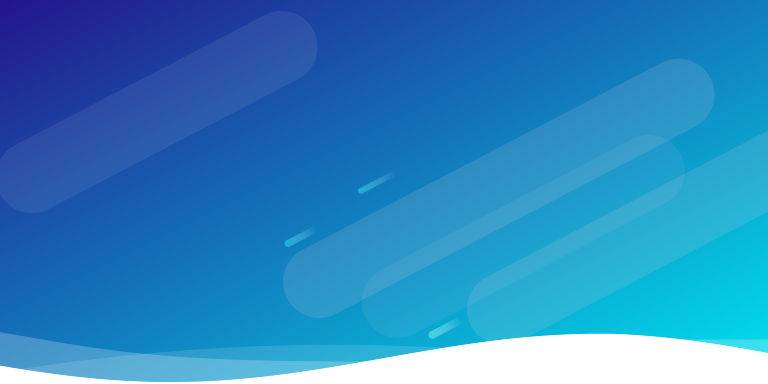
A WebGL 2 fragment shader for this background:

```glsl
#version 300 es
precision highp float;

uniform vec2 u_resolution;
out vec4 fragColor;

// Shared slant of all bands and streaks
const vec2 SLANT = vec2(0.887, 0.462);

// Coordinates along and across the slant, measured from a start point
vec2 slanted(vec2 p, vec2 start) {
    vec2 d = p - start;
    return vec2(dot(d, SLANT), dot(d, vec2(-SLANT.y, SLANT.x)));
}

float capsule(vec2 q, float len, float radius) {
    return length(q - vec2(clamp(q.x, 0.0, len), 0.0)) - radius;
}

float fill(float dist, float pixel) {
    return 1.0 - smoothstep(-0.6 * pixel, 0.6 * pixel, dist);
}

void main() {
    vec2 uv = gl_FragCoord.xy / u_resolution;
    vec2 p = gl_FragCoord.xy / u_resolution.y;
    float pixel = 1.0 / u_resolution.y;

    // Diagonal gradient, indigo to cyan
    float t = 0.5 * (uv.x + 1.0 - uv.y);
    vec3 color = mix(vec3(0.14, 0.08, 0.55), vec3(0.0, 0.89, 0.93), t);

    // Wide translucent bands: start, length, opacity
    vec4 bands[4] = vec4[4](
        vec4(0.083, 0.539, 0.733, 0.10),
        vec4(0.831, 0.266, 1.055, 0.16),
        vec4(1.036, 0.214, 0.737, 0.09),
        vec4(1.310, 0.195, 1.400, 0.16));
    for (int i = 0; i < 4; i++) {
        vec2 q = slanted(p, bands[i].xy);
        float cover = fill(capsule(q, bands[i].z, 0.094), pixel);
        color = mix(color, vec3(0.80, 0.78, 0.84), bands[i].w * cover);
    }

    // Small streaks that fade along their length: start, length, radius
    vec4 streaks[3] = vec4[3](
        vec4(0.940, 0.503, 0.100, 0.0075),
        vec4(0.750, 0.366, 0.083, 0.0090),
        vec4(1.126, 0.128, 0.083, 0.0100));
    for (int i = 0; i < 3; i++) {
        vec2 q = slanted(p, streaks[i].xy);
        float along = clamp(q.x / streaks[i].z, 0.0, 1.0);
        float cover = fill(capsule(q, streaks[i].z, streaks[i].w), pixel);
        vec3 glow = mix(vec3(0.12, 0.72, 0.86), vec3(0.55, 0.80, 0.90), along);
        glow += float(i == 2) * vec3(0.18, 0.13, 0.03);
        color = mix(color, glow, 0.85 * (1.0 - along) * cover);
    }

    // Two translucent waves behind the white one
    float x = p.x;
    float sweep = 0.058 + 0.077 * exp(-2.2 * x - 3.5 * x * x)
                + 0.058 * smoothstep(1.1, 1.75, x);
    float hill = 0.102 - 0.095 * (x - 0.87) * (x - 0.87);
    color = mix(color, vec3(1.0), 0.22 * fill(p.y - sweep, pixel));
    color = mix(color, vec3(1.0), 0.13 * fill(p.y - hill, pixel));

    // White foreground wave
    float front = 0.068 - 0.063 * cos(2.81 * (x - 0.443))
                - 0.02 * max(x - 1.6, 0.0);
    color = mix(color, vec3(1.0), fill(p.y - front, pixel));

    fragColor = vec4(color, 1.0);
}
```
